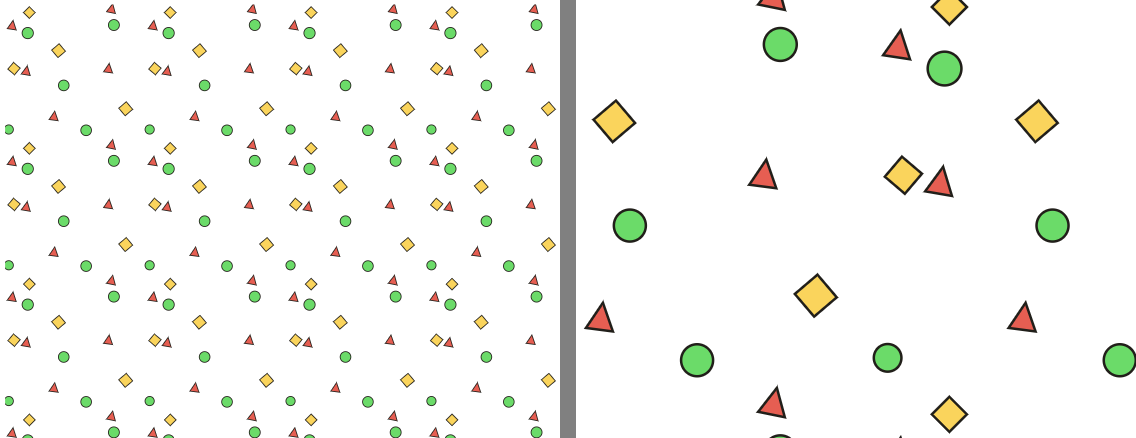
Left, the full canvas; right, a detail of the centre.
Reproduce this pattern procedurally as a Shadertoy shader.

```glsl
// Confetti of outlined circles, diamonds and triangles, scattered in a tile
// that repeats four times across and a little over three times down.
// Each motif is a distance function, wrapped to its nearest periodic copy.

// Lengths are in units of 1/600 of the canvas height, measured from the top left.
const float UNITS = 600.0;
const vec2 PERIOD = vec2(193.0, 186.0);
const vec2 MARGIN = vec2(7.0, 6.0);      // blank strip at left and top
const float LINE_WIDTH = 1.15;

const vec3 PAPER  = vec3(1.0);
const vec3 INK    = vec3(0.13, 0.12, 0.10);
const vec3 GREEN  = vec3(0.42, 0.86, 0.41);
const vec3 YELLOW = vec3(0.98, 0.83, 0.36);
const vec3 RED    = vec3(0.90, 0.37, 0.32);

// Motifs in one tile: centre x, centre y, half size, clockwise tilt.
const vec4 CIRCLES[5] = vec4[5](
    vec4(38.0, 45.3, 7.7, 0.0),
    vec4(156.0, 34.3, 7.5, 0.0),
    vec4(87.3, 117.0, 7.3, 0.0),
    vec4(118.0, 178.5, 7.3, 0.0),
    vec4(12.0, 177.4, 6.3, 0.0));
const vec4 DIAMONDS[4] = vec4[4](
    vec4(40.2, 17.2, 8.0, 0.0),
    vec4(80.2, 69.4, 9.5, 0.08),
    vec4(19.2, 94.0, 8.5, -0.08),
    vec4(172.2, 149.0, 9.6, 0.08));
const vec4 TRIANGLES[5] = vec4[5](
    vec4(17.0, 34.0, 6.2, 0.15),
    vec4(153.2, 11.2, 6.2, 0.20),
    vec4(36.3, 96.3, 6.2, 0.17),
    vec4(148.8, 93.0, 6.2, 0.13),
    vec4(74.2, 158.4, 6.2, 0.13));

// Offset from the nearest copy of a motif, in its own tilted frame.
vec2 motifFrame(vec2 p, vec4 motif) {
    vec2 d = p - motif.xy;
    d -= PERIOD * floor(d / PERIOD + 0.5);
    float c = cos(motif.w), s = sin(motif.w);
    return mat2(c, -s, s, c) * d;
}

float circleDistance(vec2 p, float radius) {
    return length(p) - radius;
}

float diamondDistance(vec2 p, float halfDiagonal) {
    return (abs(p.x) + abs(p.y) - halfDiagonal) * sqrt(0.5);
}

// Isosceles triangle pointing up, as wide as it is tall.
float triangleDistance(vec2 p, float halfSize) {
    float side = dot(vec2(abs(p.x), -p.y - halfSize), normalize(vec2(2.0, 1.0)));
    return max(side, p.y - halfSize);
}

// Share of a pixel that lies inside the distance d.
float coverage(float d, float pixel) {
    return clamp(0.5 - d / pixel, 0.0, 1.0);
}

// Inked silhouette with the fill laid inside its outline.
vec3 paintMotif(vec3 color, float d, vec3 fill, float pixel) {
    color = mix(color, INK, coverage(d - 0.5 * LINE_WIDTH, pixel));
    return mix(color, fill, coverage(d + 0.5 * LINE_WIDTH, pixel));
}

void mainImage(out vec4 fragColor, in vec2 fragCoord) {
    float pixel = UNITS / iResolution.y;
    vec2 p = vec2(fragCoord.x, iResolution.y - fragCoord.y) * pixel;

    // The nearest copy of every motif
    float circles = UNITS, diamonds = UNITS, triangles = UNITS;
    for (int i = 0; i < CIRCLES.length(); i++)
        circles = min(circles, circleDistance(motifFrame(p, CIRCLES[i]), CIRCLES[i].z));
    for (int i = 0; i < DIAMONDS.length(); i++)
        diamonds = min(diamonds, diamondDistance(motifFrame(p, DIAMONDS[i]), DIAMONDS[i].z));
    for (int i = 0; i < TRIANGLES.length(); i++)
        triangles = min(triangles, triangleDistance(motifFrame(p, TRIANGLES[i]), TRIANGLES[i].z));

    // Fills and outlines
    vec3 color = PAPER;
    color = paintMotif(color, circles, GREEN, pixel);
    color = paintMotif(color, diamonds, YELLOW, pixel);
    color = paintMotif(color, triangles, RED, pixel);

    // Blank margin
    vec2 outside = MARGIN - p;
    color = mix(color, PAPER, coverage(-max(outside.x, outside.y), pixel));

    fragColor = vec4(color, 1.0);
}
```
